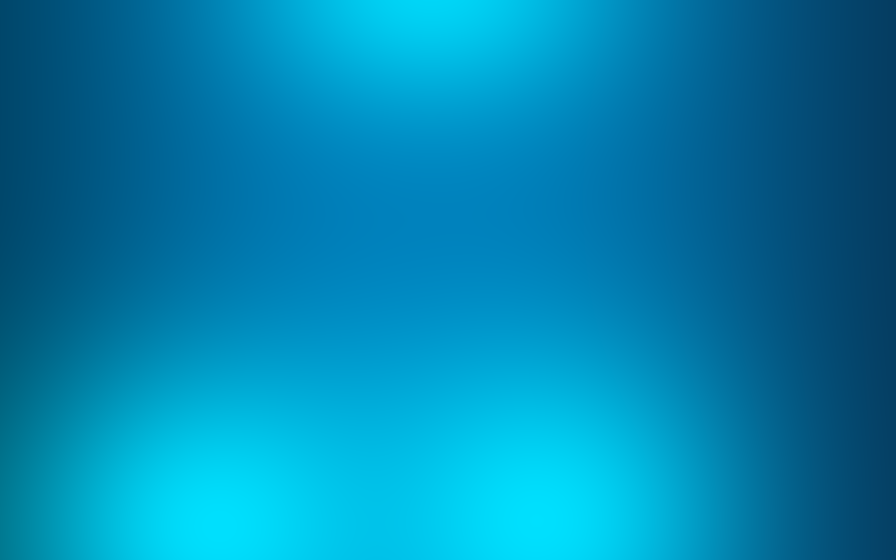
Write a Shadertoy shader that draws this background.

```glsl
// Soft cyan glows at the top and bottom of a deep blue field with dark sides.
#define GLOW_COLOR vec3(0.0, 0.885, 1.0)
#define FIELD_COLOR vec3(0.0, 0.48, 0.72)
#define LEFT_SHADE vec3(0.0, 0.19, 0.29)
#define RIGHT_SHADE vec3(0.025, 0.165, 0.28)
#define TEAL_SHADE vec3(0.0, 0.29, 0.31)
#define FIELD_CENTER 0.48
#define FIELD_WIDTH 0.44

// Elliptical Gaussian falloff, 1 at its center.
float glow(vec2 p, vec2 center, vec2 size) {
    vec2 d = (p - center) / size;
    return exp(-dot(d, d));
}

void mainImage(out vec4 fragColor, in vec2 fragCoord) {
    vec2 uv = fragCoord / iResolution.xy;
    vec2 p = vec2(uv.x * 1.6, uv.y);

    // Dark sides, with a teal tint in the lower left corner
    vec3 shade = mix(LEFT_SHADE, RIGHT_SHADE, smoothstep(0.2, 0.8, uv.x));
    float teal = (1.0 - smoothstep(0.0, 0.5, uv.x)) * (1.0 - smoothstep(0.0, 0.65, uv.y));
    shade = mix(shade, TEAL_SHADE, teal);

    // Blue field fading toward both sides
    float offset = abs(uv.x - FIELD_CENTER) / FIELD_WIDTH;
    vec3 color = mix(shade, FIELD_COLOR, exp(-pow(offset, 2.4)));

    // Glows combined by screen blending
    float top = 0.9 * glow(p, vec2(0.77, 1.03), vec2(0.32, 0.23));
    float lowerLeft = 0.98 * glow(p, vec2(0.39, 0.06), vec2(0.33, 0.30));
    float lowerRight = 0.98 * glow(p, vec2(0.96, 0.07), vec2(0.325, 0.31));
    float light = 1.0 - (1.0 - top) * (1.0 - lowerLeft) * (1.0 - lowerRight);
    color = mix(color, GLOW_COLOR, light);

    fragColor = vec4(color, 1.0);
}
```
